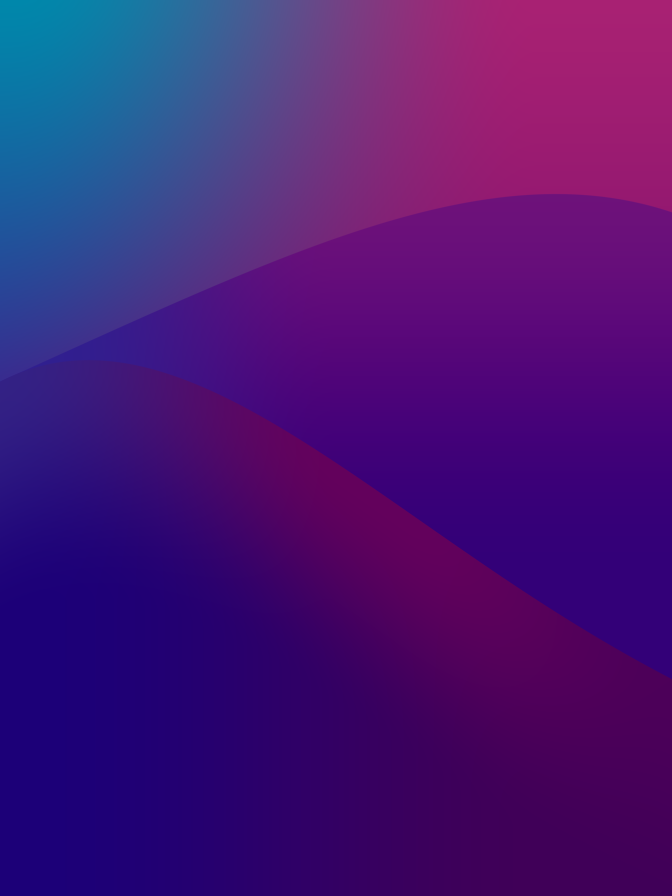
Give the GLSL for this background, as a Shadertoy shader.

```glsl
#define HORIZON 0.574
#define SKY_DEPTH 0.42
#define RIM_DEPTH 0.27
#define EDGE_SOFTNESS 0.8

// Heights of the two wave crests across the canvas
float farCrest(float x) {
    return HORIZON + x * (0.341 - x * x * (0.015 + 0.137 * x));
}

float nearCrest(float x) {
    return HORIZON + x * (0.3878 + x * (-1.7292 + x * (1.3567 - 0.3473 * x)));
}

// Teal to magenta sky, sinking into indigo and plum
vec3 skyColor(vec2 p) {
    const vec3 teal = vec3(0.00, 0.53, 0.67);
    const vec3 magenta = vec3(0.66, 0.13, 0.45);
    const vec3 indigo = vec3(0.20, 0.18, 0.57);
    const vec3 plum = vec3(0.50, 0.06, 0.43);
    vec3 upper = mix(teal, magenta, smoothstep(0.02, 0.80, p.x));
    vec3 lower = mix(indigo, plum, smoothstep(-0.10, 0.60, p.x));
    float sink = clamp((1.0 - p.y) / SKY_DEPTH, 0.0, 1.0);
    return mix(upper, lower, pow(sink, 1.2));
}

// Violet wave, lit from above and bluer where it narrows
vec3 farWaveColor(vec2 p) {
    const vec3 violet = vec3(0.20, 0.00, 0.47);
    const vec3 orchid = vec3(0.43, 0.07, 0.48);
    const vec3 blue = vec3(0.19, 0.12, 0.56);
    float light = smoothstep(0.36, 0.80, p.y);
    vec3 body = mix(violet, orchid, light);
    body.g *= light;
    return mix(blue, body, smoothstep(0.08, 0.50, p.x));
}

// Dark wave with a glow fading down from its crest
vec3 nearWaveColor(vec2 p, float depth) {
    const vec3 navy = vec3(0.11, 0.00, 0.47);
    const vec3 aubergine = vec3(0.25, 0.00, 0.345);
    const vec3 rimBlue = vec3(0.20, 0.13, 0.52);
    const vec3 rimRose = vec3(0.39, 0.005, 0.36);
    const vec3 rimWine = vec3(0.30, 0.00, 0.35);
    vec3 body = mix(navy, aubergine, smoothstep(0.05, 0.80, p.x));
    vec3 rim = mix(rimBlue, rimRose, smoothstep(0.0, 0.50, p.x));
    rim = mix(rim, rimWine, smoothstep(0.60, 1.0, p.x));
    return mix(rim, body, smoothstep(0.0, RIM_DEPTH, depth));
}

// Coverage of the area below a crest
float below(float depth) {
    float softness = EDGE_SOFTNESS / iResolution.y;
    return smoothstep(-softness, softness, depth);
}

void mainImage(out vec4 fragColor, in vec2 fragCoord) {
    vec2 p = fragCoord / iResolution.xy;
    float farDepth = farCrest(p.x) - p.y;
    float nearDepth = nearCrest(p.x) - p.y;

    // Layers from back to front
    vec3 color = skyColor(p);
    color = mix(color, farWaveColor(p), below(farDepth));
    color = mix(color, nearWaveColor(p, nearDepth), below(nearDepth));
    fragColor = vec4(color, 1.0);
}
```
